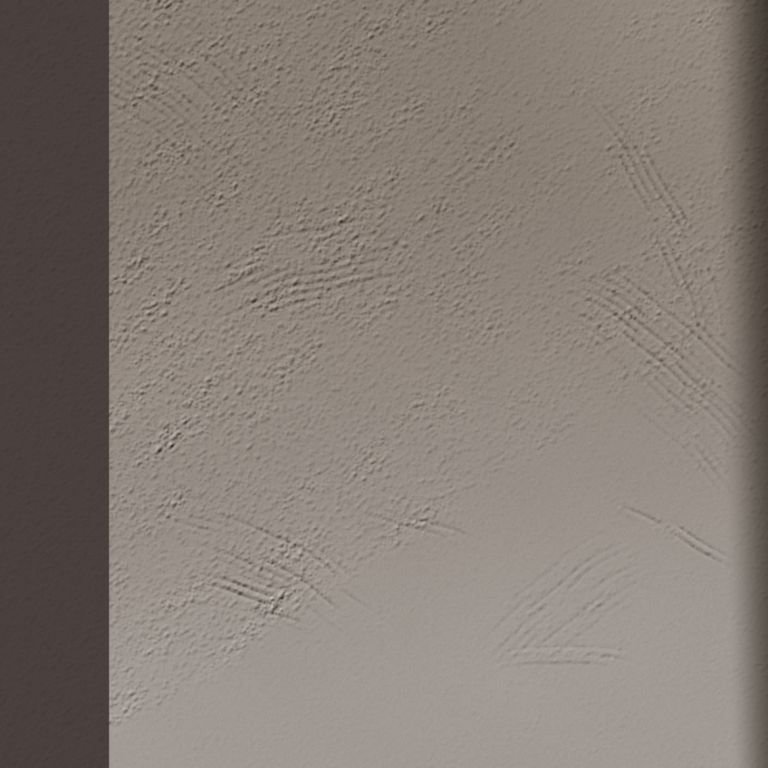
Reproduce this texture procedurally as a Shadertoy shader.

```glsl
// Trowelled plaster wall between a dark flat strip (left) and a shaded bend (right).
// Cellular pits, clumped along the trowel direction, are embossed by a light offset;
// a loop of bent strokes adds parallel grooves, and layered sines vary the tone.

#define STRIP_EDGE 0.142
#define GRAIN_SCALE vec2(125.0, 185.0)
#define GRAIN_ANGLE 0.65
#define GRAIN_DEPTH 0.12
#define CLUMP_SCALE vec2(13.0, 34.0)
#define GROOVE_SCALE vec2(11.0, 88.0)
#define GROOVE_DEPTH 0.105
#define DUST_SCALE 400.0
#define DUST_DEPTH 0.016
#define LIGHT_STEP vec2(-0.0015, 0.0023)
#define STROKE_COUNT 12

// Stroke centre (xy), half length and half width (zw)
const vec4 strokePlace[STROKE_COUNT] = vec4[](
    vec4(0.40, 0.655, 0.12, 0.06), vec4(0.335, 0.223, 0.065, 0.02),
    vec4(0.35, 0.28, 0.13, 0.035), vec4(0.86, 0.56, 0.11, 0.05),
    vec4(0.865, 0.72, 0.15, 0.035), vec4(0.56, 0.75, 0.17, 0.05),
    vec4(0.88, 0.307, 0.07, 0.010), vec4(0.73, 0.215, 0.10, 0.05),
    vec4(0.74, 0.147, 0.08, 0.012), vec4(0.55, 0.325, 0.06, 0.02),
    vec4(0.91, 0.46, 0.09, 0.05),  vec4(0.24, 0.87, 0.13, 0.09));

// Stroke angle and strength
const vec2 strokeStyle[STROKE_COUNT] = vec2[](
    vec2(0.28, 0.9), vec2(-0.33, 1.3), vec2(-0.46, 0.8), vec2(-0.65, 0.75),
    vec2(-1.10, 0.55), vec2(0.90, 0.3), vec2(-0.50, 1.0), vec2(0.65, 0.45),
    vec2(0.0, 0.8), vec2(-0.25, 0.7), vec2(-0.80, 0.45), vec2(-0.65, 0.4));

vec3 hash3(vec2 cell) {
    vec3 v = fract(cell.xyx * vec3(0.1031, 0.1030, 0.0973));
    v += dot(v, v.yxz + 33.33);
    return fract((v.xxy + v.yzz) * v.zyx);
}

vec2 turn(vec2 p, float angle) {
    float c = cos(angle), s = sin(angle);
    return vec2(c * p.x + s * p.y, c * p.y - s * p.x);
}

// Soft round pits of random depth, one per cell
float pits(vec2 p) {
    vec2 cell = floor(p);
    float depth = 0.0;
    for (int y = -1; y <= 1; y++)
    for (int x = -1; x <= 1; x++) {
        vec2 id = cell + vec2(x, y);
        vec3 rnd = hash3(id + 300.0);
        float d = length(id + rnd.xy - p);
        depth += rnd.z * rnd.z * smoothstep(0.85, 0.0, d);
    }
    return depth;
}

float grain(vec2 p) {
    vec2 q = turn(p, GRAIN_ANGLE);
    return pits(q * GRAIN_SCALE) + 0.5 * pits(q.yx * GRAIN_SCALE.y * 1.35);
}

float slowWaves(vec2 p) {
    return 0.5 * sin(p.x * 13.0 + 2.0 * sin(p.y * 9.0))
         + 0.3 * sin(p.y * 23.0 - p.x * 17.0 + 1.3)
         + 0.2 * sin(p.x * 47.0 + p.y * 39.0 + 2.0 * sin(p.y * 21.0));
}

// One dark line per row, broken up along its length
float groove(vec2 g) {
    float bent = g.y + 0.25 * sin(g.x * 2.3) + 0.12 * sin(g.x * 5.1);
    float line = smoothstep(0.25, 1.0, 0.5 + 0.5 * cos(6.2832 * bent));
    return line * smoothstep(0.04, 0.32, pits(vec2(g.x, floor(bent + 0.5) * 1.73)));
}

// Broad tone of the plaster: pale below, warmer and darker above
vec3 wallTone(vec2 p) {
    vec3 tone = mix(vec3(0.630, 0.603, 0.578), vec3(0.580, 0.543, 0.513),
                    smoothstep(0.08, 0.48, p.y + 0.14 * (0.55 - p.x)));
    tone = mix(tone, vec3(0.535, 0.492, 0.453), smoothstep(0.42, 0.82, p.y));
    float upperRight = smoothstep(0.6, 0.9, p.x) * smoothstep(0.5, 1.0, p.y);
    return tone + 0.035 * upperRight + 0.006 * slowWaves(p * 0.7);
}

// Roughness of the bare plaster, ending at a diagonal trowel edge
float wallRoughness(vec2 p) {
    float aboveEdge = dot(p - vec2(0.16, 0.04), vec2(-0.55, 0.835));
    float rough = smoothstep(-0.008, 0.025, aboveEdge + 0.008 * slowWaves(p * 2.0));
    rough *= mix(1.0, 0.42, smoothstep(0.3, 0.8, p.x));
    rough *= 1.0 - 0.45 * smoothstep(0.15, 0.0, length((p - vec2(0.72, 0.46)) * vec2(0.7, 1.0)));
    return 0.12 + rough * (0.85 + 0.25 * slowWaves(p));
}

void mainImage(out vec4 fragColor, in vec2 fragCoord) {
    vec2 p = fragCoord / iResolution.xy;
    float rough = wallRoughness(p);
    float grooves = 0.0;

    // Trowel strokes: a ragged patch of long, slightly bent grooves
    for (int i = 0; i < STROKE_COUNT; i++) {
        vec4 place = strokePlace[i];
        vec2 q = turn(p - place.xy, strokeStyle[i].x);
        q.y += 0.7 * q.x * q.x;
        vec2 r = q / place.zw;
        float patchMask = exp(-dot(r * r, r * r)) * strokeStyle[i].y;
        if (patchMask < 0.01) continue;
        vec2 g = q * GROOVE_SCALE + float(i) * 31.0;
        grooves += patchMask * (0.45 * groove(g + vec2(0.0, 0.4)) - groove(g));
        rough += 0.4 * patchMask;
    }

    // Clumps stretched along the trowel direction thin out and thicken the grain
    float clump = pits(turn(p, GRAIN_ANGLE) * CLUMP_SCALE);
    rough *= 0.6 + 1.5 * min(clump, 0.6);

    // Emboss the grain, with pits darker than their lips are bright
    float here = grain(p);
    float relief = grain(p - LIGHT_STEP) - here;
    relief = relief * (relief < 0.0 ? 1.0 : 0.6) - 0.22 * (here - 0.36);
    float crumble = clamp(0.55 + 0.9 * here, 0.0, 1.3);
    float dust = hash3(floor(p * DUST_SCALE)).x - 0.5;
    vec3 color = wallTone(p) + GRAIN_DEPTH * rough * relief
               + GROOVE_DEPTH * grooves * crumble + DUST_DEPTH * dust;

    // Shaded bend at the right, wider and deeper toward the top
    float bend = smoothstep(mix(0.95, 0.922, p.y), 1.01, p.x);
    color = mix(color, vec3(0.25, 0.222, 0.193) + 0.03 * relief, bend * mix(0.72, 1.0, p.y));

    // Dark strip with a straight, sharp edge
    float blur = max(0.0012, 0.8 / iResolution.x);
    vec3 strip = vec3(0.288, 0.250, 0.238) + 0.014 * relief + 0.6 * DUST_DEPTH * dust;
    color = mix(strip, color, smoothstep(-blur, blur, p.x - STRIP_EDGE));

    fragColor = vec4(clamp(color, 0.0, 1.0), 1.0);
}
```
